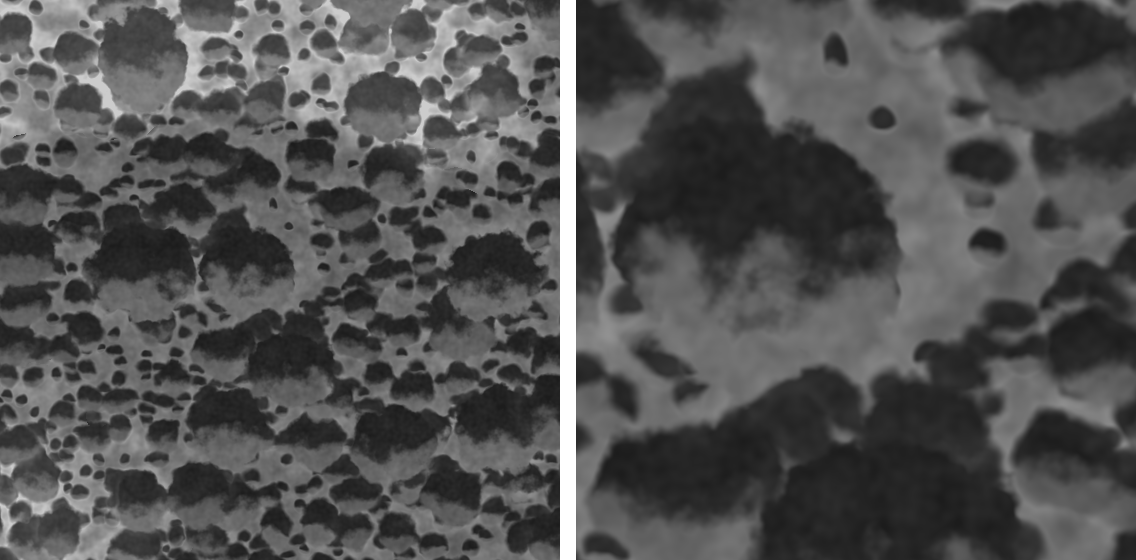
Left, the full canvas; right, a detail of the centre.
Write a Shadertoy shader that draws this texture.

```glsl
// Porous grey volcanic stone: crumbly pits with shadowed tops and pale ridges.

vec2 hash2(vec2 p) {
    vec3 q = fract(vec3(p.xyx) * vec3(0.1031, 0.1030, 0.0973));
    q += dot(q, q.yzx + 33.33);
    return fract((q.xx + q.yz) * q.zy);
}

float gradientNoise(vec2 p) {
    vec2 i = floor(p), f = fract(p);
    vec2 u = f * f * f * (f * (f * 6.0 - 15.0) + 10.0);
    vec2 e = vec2(0.0, 1.0);
    float a = dot(hash2(i) * 2.0 - 1.0, f);
    float b = dot(hash2(i + e.yx) * 2.0 - 1.0, f - e.yx);
    float c = dot(hash2(i + e.xy) * 2.0 - 1.0, f - e.xy);
    float d = dot(hash2(i + e.yy) * 2.0 - 1.0, f - e.yy);
    return mix(mix(a, b, u.x), mix(c, d, u.x), u.y);
}

float fbm(vec2 p) {
    float sum = 0.0, amp = 1.0;
    for (int i = 0; i < 4; i++) {
        sum += amp * gradientNoise(p);
        p = mat2(1.6, 1.2, -1.2, 1.6) * p + 7.3;
        amp *= 0.5;
    }
    return sum;
}

// How weathered and pale the stone is: an upper band and the lower left corner.
float paleness(vec2 uv) {
    float wobble = 0.12 * fbm(uv * 5.0 + 3.0);
    float band = smoothstep(0.70, 0.84, uv.y - 0.07 * sin(uv.x * 3.5) + 0.05 + wobble);
    band *= 1.0 - 0.8 * smoothstep(0.86, 0.97, uv.x + wobble);
    float corner = 1.0 - smoothstep(0.08, 0.36, length(uv - vec2(0.04, 0.04)) + wobble);
    return max(band, 0.8 * corner);
}

// Lays one size of pits over the tone below.
float addPits(float tone, vec2 p, float scale, float density, float crumble, float pale) {
    vec2 cell = floor(p * scale);
    for (int y = -1; y <= 1; y++)
    for (int x = -1; x <= 1; x++) {
        vec2 id = cell + vec2(x, y);
        vec2 rnd = hash2(id + scale * 3.7);
        vec2 kind = hash2(id + scale * 9.1 + 40.0);
        if (kind.x > density * (1.0 - 0.35 * pale)) continue;

        float radius = mix(0.32, 0.58, kind.y);
        vec2 q = (p * scale - id - 0.15 - 0.7 * rnd) / radius;
        q.x *= mix(0.8, 1.2, rnd.y);
        float d = length(q) + 0.28 * crumble;
        float soft = clamp(0.005 * scale / radius, 0.06, 0.35);
        float inside = 1.0 - smoothstep(1.0 - soft, 1.0 + soft, d);

        // Shadow hangs from the upper lip; the floor below catches the light.
        float shadow = smoothstep(-0.28, 0.28, q.y + 0.12 + 0.008 * scale + 0.75 * crumble);
        float floorTone = 0.33 + 0.08 * rnd.x + 0.08 * pale - 0.04 * q.y + 0.05 * crumble;
        float shadowTone = mix(0.14, 0.27, pale) + 0.05 * crumble;
        float rim = exp(-30.0 * (d - 1.1) * (d - 1.1));
        tone += rim * (0.03 + 0.06 * pale);
        tone = mix(tone, mix(floorTone, shadowTone, shadow), inside);
    }
    return tone;
}

void mainImage(out vec4 fragColor, in vec2 fragCoord) {
    vec2 uv = fragCoord / iResolution.y;
    float pale = paleness(uv);
    float crumble = fbm(uv * 24.0);
    vec2 p = uv + 0.012 * vec2(fbm(uv * 14.0 + 11.0), fbm(uv * 14.0 + 29.0));

    // Bare stone with bright creases
    float crease = 1.0 - smoothstep(0.0, 0.35, abs(fbm(uv * 9.0 + 5.0)));
    float tone = 0.40 + 0.13 * pale + 0.10 * fbm(uv * 18.0 + 17.0);
    tone += crease * mix(0.05, 0.18, pale);

    // Pits from fine to coarse
    tone = addPits(tone, p, 36.0, 0.50, crumble, pale);
    tone = addPits(tone, p, 20.0, 0.52, crumble, pale);
    tone = addPits(tone, p, 11.5, 0.52, crumble, pale);
    tone = addPits(tone, p, 6.5, 0.42, crumble, pale);

    // Scattered light patches and soft grain
    tone += 0.22 * smoothstep(0.35, 0.75, fbm(uv * 8.0 + 51.0)) * smoothstep(0.2, 0.45, tone);
    tone += 0.07 * gradientNoise(uv * 60.0) * smoothstep(0.1, 0.4, tone);
    tone += 0.04 * gradientNoise(uv * 115.0);
    fragColor = vec4(vec3(clamp(tone, 0.11, 0.8)), 1.0);
}
```
